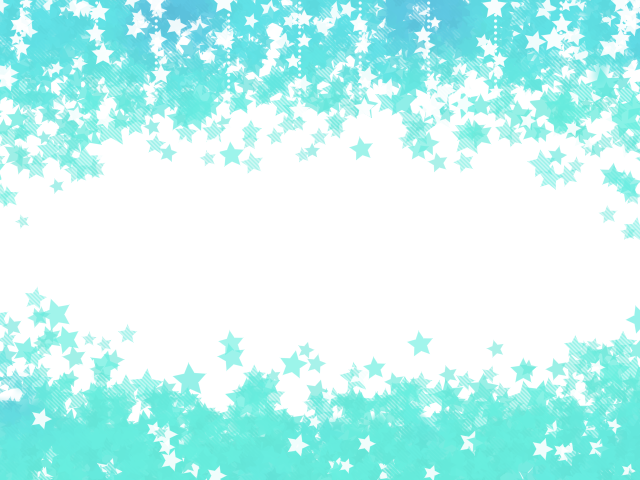
This background is drawn by a Shadertoy shader. Its source:

```glsl
// Aqua star confetti gathered along the top and bottom of a white page.
// Layers of jittered star grids thin out towards the middle; white
// garlands of dots and stars hang from the top edge.

#define LAYERS 10
#define GARLANDS 10
#define BIG_CELL 0.085
#define SMALL_CELL 0.044
#define STRIPE_PERIOD 0.0085
#define GARLAND_STEP 0.14
#define BEAD_STEP 0.0125

const float TAU = 6.2831853;
const vec3 WHITE = vec3(1.0);
const vec3 MINT = vec3(0.40, 0.92, 0.86);
const vec3 AQUA = vec3(0.37, 0.87, 0.89);
const vec3 BLUE = vec3(0.36, 0.74, 0.87);

vec3 hash3(vec3 p) {
    p = fract(p * vec3(0.1031, 0.1030, 0.0973));
    p += dot(p, p.yxz + 33.33);
    return fract((p.xxy + p.yxx) * p.zyx);
}

float noise(vec2 p) {
    vec2 i = floor(p), f = fract(p);
    f = f * f * (3.0 - 2.0 * f);
    float low = mix(hash3(vec3(i, 7.0)).x, hash3(vec3(i + vec2(1, 0), 7.0)).x, f.x);
    float high = mix(hash3(vec3(i + vec2(0, 1), 7.0)).x, hash3(vec3(i + 1.0, 7.0)).x, f.x);
    return mix(low, high, f.y);
}

// Signed distance to a plump five-pointed star with one tip up
float starDistance(vec2 p, float radius) {
    float sector = TAU / 5.0;
    float a = abs(mod(atan(p.x, p.y) + 0.5 * sector, sector) - 0.5 * sector);
    vec2 q = length(p) * vec2(cos(a), sin(a));
    return dot(q - vec2(radius, 0.0), vec2(0.4427, 0.8967));
}

float cover(float d, float pixel) {
    return 1.0 - smoothstep(-0.7 * pixel, 0.7 * pixel, d);
}

// Depth into the top (x) and bottom (y) bands: 1 at the border, 0 at the fringe
vec2 bandDepth(vec2 p, float aspect) {
    float side = pow(abs(2.0 * p.x / aspect - 1.0), 2.0);
    return 1.0 - vec2(1.0 - p.y, p.y) / mix(vec2(0.27, 0.21), vec2(0.37, 0.32), side);
}

// Mint at the bottom, aqua at the top, with blue pools
vec3 bandColour(vec2 p) {
    float top = smoothstep(0.72, 1.0, p.y);
    float pool = smoothstep(0.0, 1.0, cos(TAU * (p.x - 0.36) / 0.53));
    pool *= smoothstep(0.83, 0.98, p.y);
    pool += 0.6 * exp(-300.0 * dot(p - vec2(0.02, 0.17), p - vec2(0.02, 0.17)));
    vec3 colour = mix(MINT, AQUA, clamp(top + 0.5 * noise(p * 9.0) - 0.2, 0.0, 1.0));
    return mix(colour, BLUE, 0.8 * pool);
}

vec3 addStars(vec3 colour, vec2 p, float aspect, float pixel) {
    float stripe = 0.5 + 0.5 * sin(TAU * (p.x + p.y) / STRIPE_PERIOD);
    for (int layer = 0; layer < LAYERS; layer++) {
        float t = float(layer) / float(LAYERS - 1);
        float cell = mix(BIG_CELL, SMALL_CELL, t);
        vec2 shift = vec2(0.37, 0.61) * float(layer);
        vec2 home = floor(p / cell + shift);
        for (int n = 0; n < 9; n++) {
            vec2 id = home + vec2(n % 3 - 1, n / 3 - 1);
            vec3 place = hash3(vec3(id + 20.0, float(layer) + 3.0));
            vec2 centre = (id + place.xy - shift) * cell;
            vec2 depths = bandDepth(centre, aspect);
            float depth = max(depths.x, depths.y);
            if (place.z > smoothstep(mix(-0.05, -0.5, t), 0.85, depth)) continue;

            vec3 look = hash3(vec3(id + 71.0, float(layer) + 41.0));
            float turn = 0.7 * (look.y - 0.5);
            vec2 q = mat2(cos(turn), -sin(turn), sin(turn), cos(turn)) * (p - centre);
            float shape = cover(starDistance(q, cell * (0.32 + 0.26 * look.x)), pixel);

            // A few stars are white and leave shards between later ones
            bool blank = look.y < (depths.x > depths.y ? 0.15 : 0.06);
            float alpha = mix(0.55, 0.85, clamp(depth + 0.5 * look.x, 0.0, 1.0));
            if (look.z < 0.55) alpha *= mix(0.55, 1.0, stripe);
            vec3 tint = bandColour(centre) * (0.97 + 0.05 * look.x);
            colour = mix(colour, blank ? WHITE : tint, shape * (blank ? 0.9 : alpha));
        }
    }
    return colour;
}

// White coverage of the beaded strings and their hanging stars
float garlands(vec2 p, float pixel) {
    float mask = 0.0;
    for (int i = 0; i < GARLANDS; i++) {
        vec3 r = hash3(vec3(float(i) + 5.0, 13.0, 29.0));
        float x = 0.05 + GARLAND_STEP * float(i) + 0.03 * (r.x - 0.5);
        float span = 0.09 + 0.15 * r.y;
        float drop = 1.0 - p.y;
        vec2 bead = vec2(p.x - x, (fract(drop / BEAD_STEP) - 0.5) * BEAD_STEP);
        mask = max(mask, cover(length(bead) - 0.0032, pixel) * step(drop, span));
        for (int k = 0; k < 4; k++) {
            vec3 s = hash3(vec3(float(i), float(k), 53.0));
            vec2 centre = vec2(x + 0.03 * (s.x - 0.5), 1.0 - span * (float(k) + s.y) / 3.5);
            mask = max(mask, cover(starDistance(p - centre, 0.013 + 0.016 * s.z * s.z), pixel));
        }
    }
    return mask;
}

void mainImage(out vec4 fragColor, in vec2 fragCoord) {
    vec2 p = fragCoord / iResolution.y;
    float aspect = iResolution.x / iResolution.y, pixel = 1.0 / iResolution.y;

    // Soft wash under the dense borders
    vec2 depth = bandDepth(p, aspect) + 0.45 * (noise(p * 24.0) - 0.5);
    float wash = max(smoothstep(0.62, 0.85, depth.x), smoothstep(0.42, 0.6, depth.y));
    vec3 colour = mix(WHITE, bandColour(p), 0.9 * wash);

    colour = addStars(colour, p, aspect, pixel);
    colour = mix(colour, WHITE, 0.95 * garlands(p, pixel));
    fragColor = vec4(colour, 1.0);
}
```
